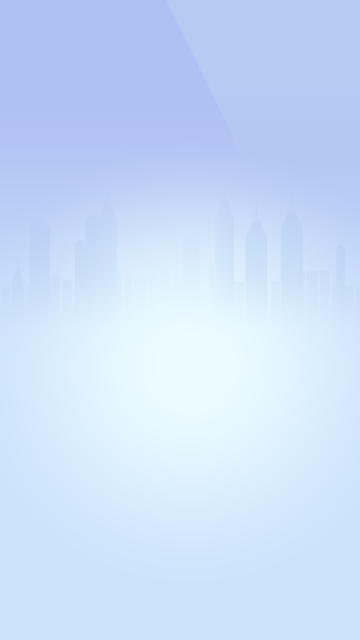
Reproduce this background procedurally as a Shadertoy shader.

```glsl
const vec3 SKY_TOP = vec3(0.685, 0.753, 0.950);
const vec3 SKY_LOW = vec3(0.800, 0.890, 0.988);
const vec3 GLOW_COLOR = vec3(0.922, 0.984, 0.998);
const vec3 BEAM_COLOR = vec3(0.715, 0.800, 0.948);
const vec3 CITY_COLOR = vec3(0.670, 0.780, 0.935);

const float CANVAS_HEIGHT = 16.0 / 9.0;   // in canvas widths
const vec2 GLOW_CENTER = vec2(0.528, 0.759);
const vec2 GLOW_RANGE = vec2(0.05, 0.65);
const vec2 SKY_RANGE = vec2(0.75, 1.55);
const vec2 BEAM_START = vec2(0.463, CANVAS_HEIGHT);
const float BEAM_SLOPE = 0.488;
const vec2 BEAM_FADE = vec2(1.20, 1.55);
const vec2 CITY_FADE = vec2(0.84, 1.06);
const float CITY_OPACITY = 0.27;
const float BLOCK_WIDTH = 0.034;
const float BLOCK_BASE = 0.965;
const float BLOCK_RISE = 0.085;

// Tower: center x, half width, roof height, spire height
const int TOWER_COUNT = 10;
const vec4 TOWERS[TOWER_COUNT] = vec4[](
    vec4(0.050, 0.018, 1.030, 0.030), vec4(0.111, 0.028, 1.160, 0.000),
    vec4(0.225, 0.017, 1.111, 0.000), vec4(0.258, 0.020, 1.181, 0.000),
    vec4(0.299, 0.025, 1.215, 0.025), vec4(0.530, 0.024, 1.118, 0.000),
    vec4(0.624, 0.026, 1.218, 0.038), vec4(0.712, 0.030, 1.165, 0.055),
    vec4(0.811, 0.031, 1.190, 0.050), vec4(0.946, 0.012, 1.100, 0.000));

float hash(float n) {
    return fract(sin(n * 127.1) * 43758.5453);
}

float fill(float dist, float blur) {
    return 1.0 - smoothstep(-blur, blur, dist);
}

float towerMask(vec2 p, vec4 tower, float blur) {
    float x = abs(p.x - tower.x);
    float below = tower.z - p.y;
    // Spired roofs narrow toward the top; plain roofs have cut corners
    float taper = tower.w > 0.0 ? 0.055 : 0.012;
    float halfWidth = tower.y * mix(0.4, 1.0, smoothstep(0.0, taper, below));
    float body = fill(max(x - halfWidth, -below), blur);
    float spire = fill(max(x - 0.0015, -below - tower.w), blur);
    return max(body, tower.w > 0.0 ? spire : 0.0);
}

float cityMask(vec2 p, float blur) {
    // Low row of blocks with random heights and widths
    float cell = floor(p.x / BLOCK_WIDTH);
    float x = abs(fract(p.x / BLOCK_WIDTH) - 0.5) * BLOCK_WIDTH;
    float halfWidth = BLOCK_WIDTH * mix(0.3, 0.5, hash(cell + 9.0));
    float roof = BLOCK_BASE + BLOCK_RISE * hash(cell + 3.0);
    float mask = 0.7 * fill(max(x - halfWidth, p.y - roof), blur);

    for (int i = 0; i < TOWER_COUNT; i++) {
        mask = max(mask, towerMask(p, TOWERS[i], blur));
    }
    // Haze hides the feet and the middle of the skyline
    float haze = mix(0.25, 1.0, smoothstep(0.05, 0.24, abs(p.x - 0.47)));
    return mask * haze * smoothstep(CITY_FADE.x, CITY_FADE.y, p.y);
}

void mainImage(out vec4 fragColor, in vec2 fragCoord) {
    vec2 p = fragCoord / iResolution.xy * vec2(1.0, CANVAS_HEIGHT);
    float blur = max(0.0015, 0.75 / iResolution.x);

    // Sky
    vec3 color = mix(SKY_LOW, SKY_TOP, smoothstep(SKY_RANGE.x, SKY_RANGE.y, p.y));

    // Slanted beam with a faint bright rim
    float beamDist = p.x - BEAM_START.x - (BEAM_START.y - p.y) * BEAM_SLOPE;
    float beamFade = smoothstep(BEAM_FADE.x, BEAM_FADE.y, p.y);
    color = mix(color, BEAM_COLOR, 0.9 * beamFade * fill(-beamDist, blur));
    color += 0.012 * beamFade * fill(abs(beamDist) - 0.001, blur);

    // Round glow
    float glow = 1.0 - smoothstep(GLOW_RANGE.x, GLOW_RANGE.y, distance(p, GLOW_CENTER));
    color = mix(color, GLOW_COLOR, glow);

    // Skyline
    color = mix(color, CITY_COLOR, CITY_OPACITY * cityMask(p, blur));

    fragColor = vec4(color, 1.0);
}
```
